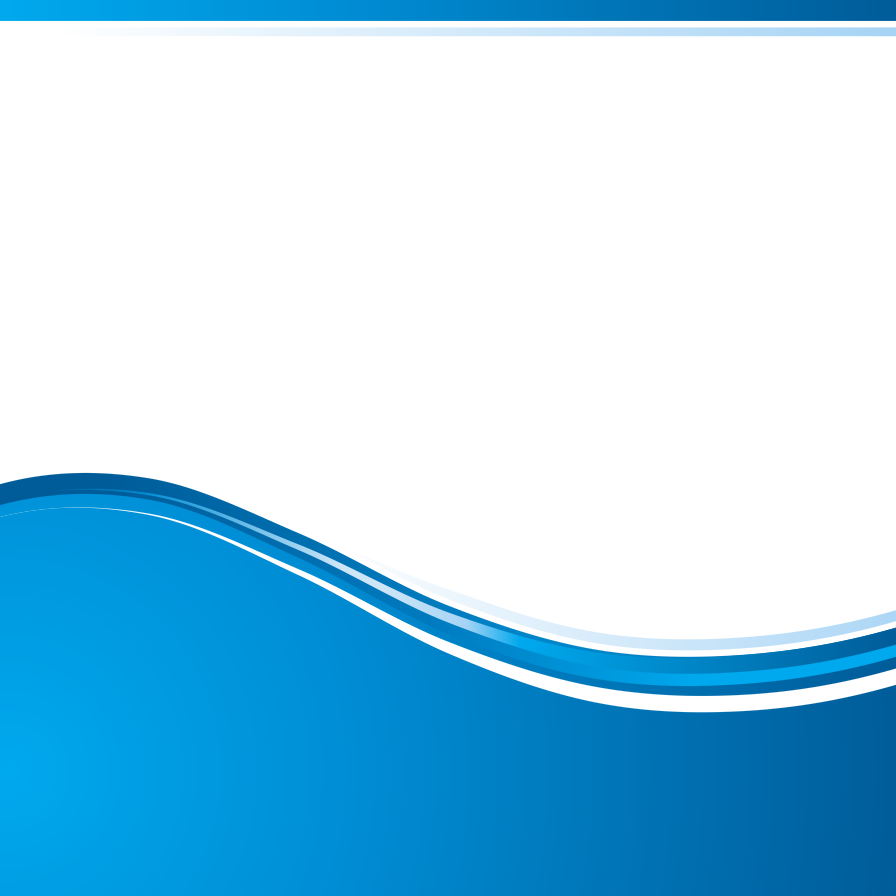
This background is drawn by a Shadertoy shader. Its source:

```glsl
// A white page with a blue header bar and a flowing wave of layered ribbons below.
// One spline shapes the wave; every ribbon edge is that spline plus a smooth offset,
// and the layers are painted from top to bottom with gradients along their length.

const vec3 WHITE  = vec3(1.0);
const vec3 BRIGHT = vec3(0.0, 0.66, 0.93);
const vec3 MEDIUM = vec3(0.0, 0.56, 0.84);
const vec3 DEEP   = vec3(0.0, 0.36, 0.60);
const vec3 PALE   = vec3(0.80, 0.90, 0.97);
const vec3 ICE    = vec3(0.65, 0.83, 0.96);

// Height of the wave crest, measured down from the top, through evenly spaced knots.
float waveCrest(float x) {
    const float knots[9] = float[9](0.625, 0.5404, 0.5339, 0.5951, 0.6758,
                                    0.7253, 0.7305, 0.7005, 0.6341);
    int i = int(clamp(floor(x * 6.0), 0.0, 5.0));
    float t = x * 6.0 - float(i);
    float a = knots[i], b = knots[i + 1], c = knots[i + 2], d = knots[i + 3];
    return b + 0.5 * t * (c - a + t * (2.0 * a - 5.0 * b + 4.0 * c - d
                          + t * (3.0 * (b - c) + d - a)));
}

// Smooth change from one value to another while x crosses a span.
float ease(float from, float to, float start, float end, float x) {
    return mix(from, to, smoothstep(start, end, x));
}

// Linear blend parameter across a span.
float ramp(float start, float end, float x) {
    return clamp((x - start) / (end - start), 0.0, 1.0);
}

// Antialiased coverage of the region below an edge.
float below(float y, float edge, float px) {
    return clamp((y - edge) / px + 0.5, 0.0, 1.0);
}

// Antialiased coverage between two edges.
float between(float y, float top, float bottom, float px) {
    return below(y, top, px) * (1.0 - below(y, bottom, px));
}

// Bright to deep blue gradient.
vec3 blueRamp(float t) {
    return mix(mix(BRIGHT, MEDIUM, ramp(0.0, 0.36, t)), DEEP, ramp(0.36, 1.0, t));
}

// Gradient of the uppermost wave band: deep, lighter, deep again.
vec3 bandColor(float x) {
    vec3 c = mix(DEEP, vec3(0.0, 0.52, 0.79), ramp(0.12, 0.6, x));
    return mix(c, DEEP, ramp(0.68, 1.0, x));
}

// Gradient of the shining streak: blue, pale, cyan, deep.
vec3 streakColor(float x) {
    vec3 c = mix(DEEP, MEDIUM, ramp(0.06, 0.16, x));
    c = mix(c, PALE, ramp(0.16, 0.38, x));
    c = mix(c, ICE, ramp(0.43, 0.52, x));
    c = mix(c, BRIGHT, ramp(0.52, 0.58, x));
    return mix(c, DEEP, ramp(0.58, 1.0, x));
}

// Gradient of the lower ribbon: deep on the left, bright on the right.
vec3 ribbonColor(float x) {
    vec3 c = mix(DEEP, vec3(0.0, 0.48, 0.75), ramp(0.12, 0.48, x));
    return mix(c, BRIGHT, ramp(0.48, 0.78, x));
}

// Header bar with a fading pale line under it.
vec3 paintHeader(vec3 color, vec2 p, float px) {
    color = mix(blueRamp(p.x), color, below(p.y, 0.0234, px));
    vec3 line = mix(WHITE, ICE, ramp(0.06, 1.0, p.x));
    return mix(color, line, between(p.y, 0.0306, 0.0404, px));
}

// All wave layers, painted from the highest edge to the lowest.
vec3 paintWave(vec3 color, vec2 p, float px) {
    float x = p.x;
    float y = p.y - waveCrest(x);
    vec3 body = blueRamp(length(p - vec2(0.01, 0.86)));

    // Pale ribbon floating above the crest
    vec3 pale = mix(WHITE, ICE, ramp(0.36, 1.05, x));
    float paleTop = ease(0.0, -0.0195, 0.25, 0.55, x);
    color = mix(color, pale, between(y, min(paleTop, -0.0072), -0.0072, px));

    // Upper band, streak and lower ribbon
    color = mix(color, bandColor(x), below(y, 0.0, px));
    float streakTop = ease(0.0182, 0.0, 0.0, 0.9, x);
    color = mix(color, streakColor(x), below(y, streakTop, px));
    color = mix(color, ribbonColor(x), below(y, 0.0189, px));

    // Body with a widening white slit
    color = mix(color, body, below(y, ease(0.0234, 0.0326, 0.1, 0.6, x), px));
    float slitBottom = ease(0.0352, 0.0638, -0.15, 0.95, x);
    float slitTop = slitBottom - ease(0.0, 0.0182, 0.04, 0.75, x);
    return mix(color, WHITE, between(y, slitTop, slitBottom, px));
}

void mainImage(out vec4 fragColor, in vec2 fragCoord) {
    vec2 p = fragCoord / iResolution.xy;
    p.y = 1.0 - p.y;
    float px = 1.1 / iResolution.y;
    vec3 color = paintHeader(WHITE, p, px);
    color = paintWave(color, p, px);
    fragColor = vec4(color, 1.0);
}
```
